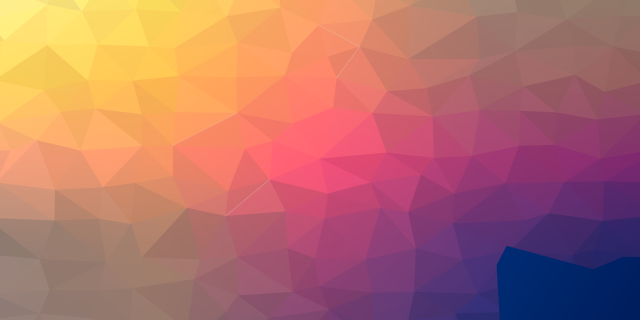
A Shadertoy shader for this background:

```glsl
#define CELL vec2(0.146, 0.106)
#define JITTER 0.62
#define FACET_FLATNESS 0.72
#define SHADE_RANGE 0.09
#define HAIRLINE_SHARE 0.05
#define HAIRLINE_WIDTH 0.0022
#define HAIRLINE_ALPHA 0.35
#define NAVY_LIGHT vec3(0.0, 0.17, 0.45)
#define NAVY_DARK vec3(0.0, 0.10, 0.34)

float hash(vec2 p) {
    return fract(sin(dot(p, vec2(127.1, 311.7))) * 43758.545);
}

// Five evenly spaced colour stops
vec3 ramp(float t, vec3 a, vec3 b, vec3 c, vec3 d, vec3 e) {
    float s = clamp(t, 0.0, 1.0) * 4.0;
    vec3 colour = mix(a, b, clamp(s, 0.0, 1.0));
    colour = mix(colour, c, clamp(s - 1.0, 0.0, 1.0));
    colour = mix(colour, d, clamp(s - 2.0, 0.0, 1.0));
    return mix(colour, e, clamp(s - 3.0, 0.0, 1.0));
}

// Horizontal ramps stacked from bottom to top
vec3 backdrop(vec2 p) {
    float x = p.x * 0.5;
    vec3 bottom = ramp(x, vec3(0.57, 0.49, 0.47), vec3(0.57, 0.46, 0.41),
        vec3(0.49, 0.25, 0.44), vec3(0.18, 0.18, 0.46), vec3(0.00, 0.10, 0.34));
    vec3 low = ramp(x, vec3(0.58, 0.50, 0.46), vec3(0.65, 0.49, 0.41),
        vec3(0.70, 0.28, 0.46), vec3(0.35, 0.20, 0.47), vec3(0.15, 0.14, 0.40));
    vec3 middle = ramp(x, vec3(0.97, 0.63, 0.49), vec3(1.00, 0.60, 0.41),
        vec3(1.00, 0.32, 0.46), vec3(0.66, 0.23, 0.46), vec3(0.48, 0.15, 0.42));
    vec3 high = ramp(x, vec3(1.00, 0.84, 0.35), vec3(1.00, 0.74, 0.31),
        vec3(1.00, 0.52, 0.42), vec3(0.64, 0.41, 0.41), vec3(0.57, 0.36, 0.36));
    vec3 top = ramp(x, vec3(1.00, 0.93, 0.56), vec3(1.00, 0.87, 0.36),
        vec3(1.00, 0.62, 0.41), vec3(0.62, 0.51, 0.45), vec3(0.57, 0.48, 0.41));
    return ramp(p.y, bottom, low, middle, high, top);
}

vec2 meshPoint(vec2 id) {
    vec2 offset = vec2(hash(id), hash(id + 37.3)) - 0.5;
    return (id + offset * JITTER) * CELL;
}

// Signed distance to the line ab, positive on its left
float side(vec2 p, vec2 a, vec2 b) {
    vec2 e = b - a;
    return (e.x * (p.y - a.y) - e.y * (p.x - a.x)) / length(e);
}

float coverage(vec2 p, vec2 a, vec2 b, vec2 c, float pixel) {
    float d = min(side(p, a, b), min(side(p, b, c), side(p, c, a)));
    return clamp(0.5 + d / pixel, 0.0, 1.0);
}

vec3 facetColour(vec2 p, vec2 a, vec2 b, vec2 c) {
    vec2 centre = (a + b + c) / 3.0;
    float shade = 1.0 + SHADE_RANGE * (hash(centre) - 0.5);
    return backdrop(mix(p, centre, FACET_FLATNESS)) * shade;
}

float segmentDistance(vec2 p, vec2 a, vec2 b) {
    vec2 e = b - a;
    return length(p - a - e * clamp(dot(p - a, e) / dot(e, e), 0.0, 1.0));
}

// Flat corner shape, positive inside
float navyDistance(vec2 p) {
    float fall = 0.232 - 0.27 * (p.x - 1.583);
    float rise = min(0.159 + 0.41 * (p.x - 1.854), 0.197);
    float left = max(1.552 + 0.52 * (p.y - 0.172), 1.562 - 0.06 * p.y);
    return min(max(fall, rise) - p.y, p.x - left);
}

void mainImage(out vec4 fragColor, in vec2 fragCoord) {
    vec2 p = fragCoord / iResolution.xy * vec2(2.0, 1.0);
    float pixel = 1.0 / iResolution.y;
    vec2 home = floor(p / CELL);
    vec3 sum = vec3(0.0);
    float total = 0.0;
    float hairline = 0.0;

    // Split each nearby quad along its shorter diagonal
    for (int j = -1; j <= 1; j++)
    for (int i = -1; i <= 1; i++) {
        vec2 id = home + vec2(i, j);
        vec2 a = meshPoint(id);
        vec2 b = meshPoint(id + vec2(1.0, 0.0));
        vec2 c = meshPoint(id + vec2(1.0, 1.0));
        vec2 d = meshPoint(id + vec2(0.0, 1.0));
        if (distance(b, d) < distance(a, c)) {
            vec2 first = a;
            a = b; b = c; c = d; d = first;
        }
        float lower = coverage(p, a, b, c, pixel);
        float upper = coverage(p, a, c, d, pixel);
        sum += lower * facetColour(p, a, b, c) + upper * facetColour(p, a, c, d);
        total += lower + upper;

        float edge = segmentDistance(p, a, c) - 0.5 * HAIRLINE_WIDTH;
        float chosen = step(hash(id + 71.9), HAIRLINE_SHARE);
        hairline = max(hairline, chosen * clamp(0.5 - edge / pixel, 0.0, 1.0));
    }
    vec3 colour = total > 0.001 ? sum / total : backdrop(p);
    colour = mix(colour, vec3(0.9, 0.8, 0.75), hairline * HAIRLINE_ALPHA);

    // Navy corner
    float depth = clamp((p.x - 1.6) * 1.6 + (0.2 - p.y), 0.0, 1.0);
    float inside = clamp(0.5 + navyDistance(p) / pixel, 0.0, 1.0);
    colour = mix(colour, mix(NAVY_LIGHT, NAVY_DARK, depth), inside);
    fragColor = vec4(colour, 1.0);
}
```
